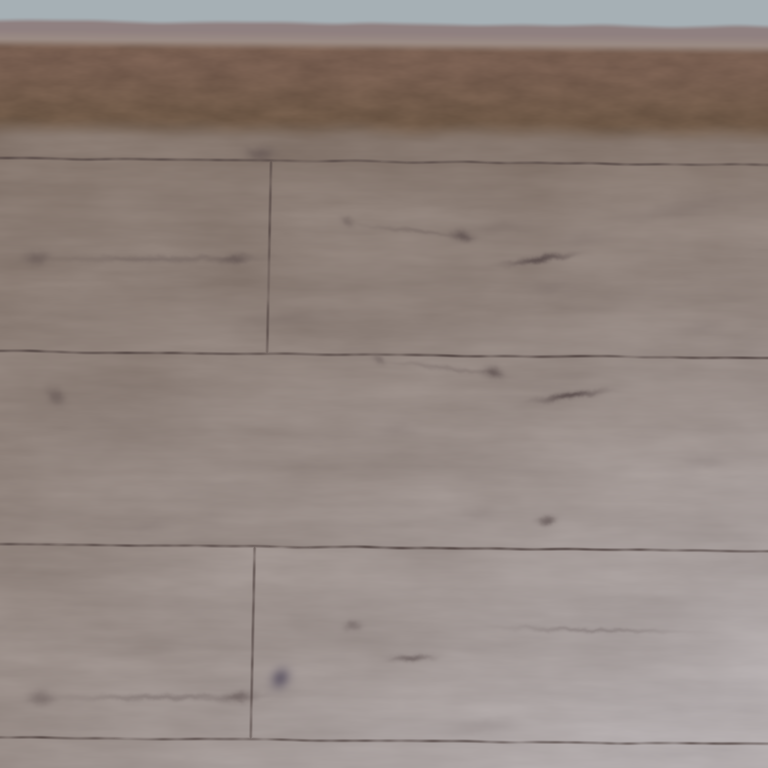
Write a three.js fragment shader that draws this texture.

```glsl
// Pale oak plank floor with staggered joints and knots, below a brown skirting board and wall.
varying vec2 vUv;

const float TILT = 0.009;         // slight fall of all horizontal edges
const float TOP_SEAM = 0.794;
const float PLANK_HEIGHT = 0.2513;

float hash(float n) {
  return fract(sin(n * 12.99) * 4375.85);
}

vec2 gradientAt(vec2 cell) {
  float angle = 6.2832 * fract(sin(dot(cell, vec2(127.1, 311.7))) * 4375.85);
  return vec2(cos(angle), sin(angle));
}

float gradientNoise(vec2 p) {
  vec2 i = floor(p), f = fract(p);
  vec2 u = f * f * f * (f * (f * 6.0 - 15.0) + 10.0);
  vec2 e = vec2(1.0, 0.0);
  float low = mix(dot(gradientAt(i), f), dot(gradientAt(i + e), f - e), u.x);
  float high = mix(dot(gradientAt(i + e.yx), f - e.yx), dot(gradientAt(i + e.xx), f - e.xx), u.x);
  return mix(low, high, u.y);
}

float fbm(vec2 p) {
  float sum = 0.0, amplitude = 0.6;
  for (int i = 0; i < 4; i++) {
    sum += amplitude * gradientNoise(p);
    p = p * 2.03 + 7.3;
    amplitude *= 0.5;
  }
  return sum;
}

// Soft elliptical stain, sheared by slope
float stain(vec2 p, vec2 center, vec2 size, float slope) {
  vec2 d = p - center;
  d.y -= slope * d.x;
  d /= size;
  return exp(-dot(d, d));
}

float lineMask(float distance, float halfWidth) {
  return 1.0 - smoothstep(0.0, halfWidth * 2.0, abs(distance));
}

// Darkness of knots and cracks
float knots(vec2 p) {
  float k = 0.0;
  p += 0.006 * vec2(fbm(p * 40.0), fbm(p * 40.0 + 20.0));
  // Knot groups repeated on neighbouring planks
  for (int i = 0; i < 2; i++) {
    vec2 q = p - float(i) * vec2(0.04, -0.178);
    k += 0.75 * stain(q, vec2(0.602, 0.698), vec2(0.012, 0.007), -0.1);
    k += 0.4 * stain(q, vec2(0.453, 0.715), vec2(0.007, 0.006), -0.4);
    k += 0.3 * stain(q, vec2(0.54, 0.704), vec2(0.06, 0.003), -0.11);
    k += 1.1 * stain(q, vec2(0.703, 0.669), vec2(0.035, 0.0042), 0.16);
    q = p - float(i) * vec2(0.006, -0.571);
    k += 0.5 * stain(q, vec2(0.048, 0.664), vec2(0.015, 0.009), 0.0);
    k += 0.55 * stain(q, vec2(0.305, 0.666), vec2(0.018, 0.006), 0.1);
    k += 0.4 * stain(q, vec2(0.21, 0.665), vec2(0.11, 0.004), 0.02);
  }
  // Single knots and a long crack
  k += 0.6 * stain(p, vec2(0.339, 0.803), vec2(0.018, 0.008), 0.0);
  k += 0.55 * stain(p, vec2(0.073, 0.485), vec2(0.01, 0.01), -0.4);
  k += 0.8 * stain(p, vec2(0.712, 0.329), vec2(0.011, 0.005), 0.1);
  k += 0.5 * stain(p, vec2(0.458, 0.189), vec2(0.011, 0.006), 0.1);
  k += 0.75 * stain(p, vec2(0.536, 0.148), vec2(0.024, 0.0045), 0.06);
  k += 0.35 * stain(p, vec2(0.77, 0.187), vec2(0.09, 0.003), -0.01);
  // Faint scattered smudges
  for (int i = 0; i < 12; i++) {
    float n = float(i) + 1.0;
    vec2 center = vec2(hash(n), 0.76 * hash(n + 31.0));
    k += 0.14 * stain(p, center, vec2(0.02 + 0.04 * hash(n + 57.0), 0.009), 0.1);
  }
  return k;
}

vec3 floorColor(vec2 p) {
  float depth = (TOP_SEAM - p.y + 0.002 * gradientNoise(p * 14.0)) / PLANK_HEIGHT;
  float row = floor(depth);
  vec2 wood = p + vec2(row * 3.7, 0.0);

  // Light grows toward the lower right
  float light = 0.1 + 0.05 * p.x + (1.0 - p.y / 0.8) * (0.4 + 0.6 * p.x);
  vec3 color = mix(vec3(0.505, 0.443, 0.403), vec3(0.695, 0.668, 0.67), clamp(light, 0.0, 1.0));
  float grain = 0.05 * fbm(wood * vec2(3.0, 26.0)) + 0.018 * fbm(wood * vec2(16.0, 90.0));
  color += grain + 0.06 * fbm(wood * vec2(5.0, 9.0)) * vec3(1.0, 1.05, 1.1);

  color = mix(color, vec3(0.32, 0.27, 0.27), min(0.7 * knots(p), 0.8));
  float bruise = stain(p, vec2(0.365, 0.12), vec2(0.012, 0.013), 0.2);
  color = mix(color, vec3(0.35, 0.32, 0.38), 0.75 * bruise);

  // Plank seams and joints on every second row
  float seam = lineMask((fract(depth + 0.5) - 0.5) * PLANK_HEIGHT, 0.0016);
  float joint = lineMask(p.x - 0.353 + 0.0052 * depth + 0.0055 * row, 0.0016);
  float wear = 0.62 + 0.4 * gradientNoise(p * 9.0) + 0.5 * gradientNoise(p * 45.0);
  float gap = max(seam, joint * (1.0 - mod(row, 2.0)));
  return mix(color, vec3(0.33, 0.28, 0.27), gap * clamp(wear, 0.15, 0.95));
}

vec3 skirtingColor(vec2 p) {
  vec3 color = mix(vec3(0.43, 0.345, 0.275), vec3(0.47, 0.37, 0.315), smoothstep(0.83, 0.93, p.y));
  color += 0.075 * fbm(p * vec2(16.0, 45.0)) * vec3(1.0, 0.85, 0.75);
  vec3 lip = mix(vec3(0.61, 0.55, 0.52), vec3(0.56, 0.5, 0.5), smoothstep(0.945, 0.965, p.y));
  return mix(color, lip, smoothstep(0.936, 0.951, p.y));
}

void main() {
  vec2 p = vec2(vUv.x, vUv.y + TILT * vUv.x);
  vec3 color = floorColor(p);
  float wobble = gradientNoise(p * 12.0);
  color = mix(color, skirtingColor(p), smoothstep(0.818, 0.85, p.y + 0.006 * wobble));
  color = mix(color, vec3(0.65, 0.69, 0.71), smoothstep(0.969, 0.978, p.y + 0.003 * wobble));
  gl_FragColor = vec4(color, 1.0);
}
```
